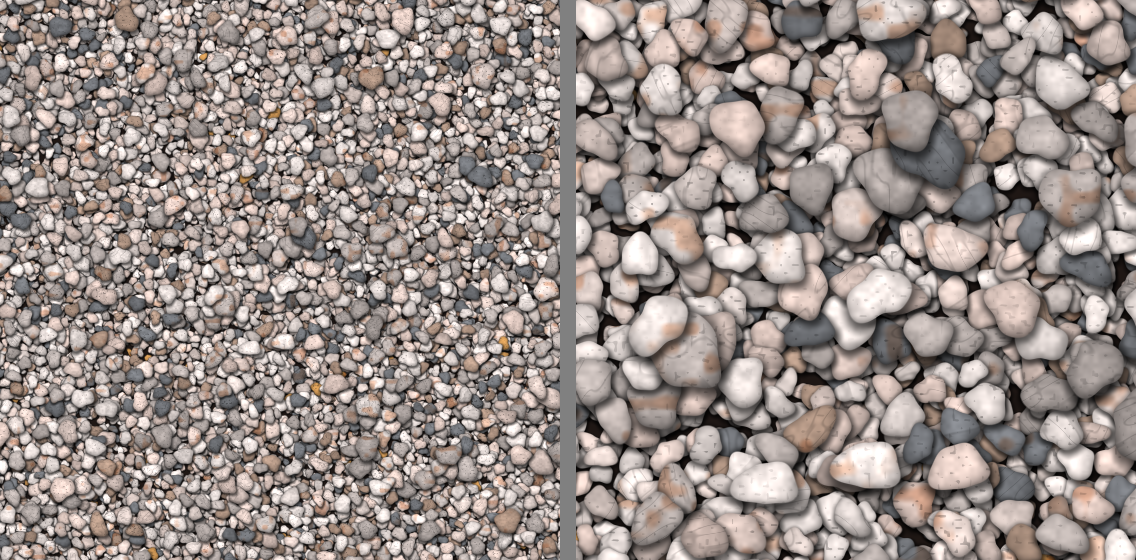
Left: the whole. Right: its middle third, enlarged.
Reproduce this texture procedurally as a Shadertoy shader.

```glsl
// A bed of small rounded pebbles, mostly pale cream and pink with some greys.
// Jittered grids of stones are painted from fine to coarse; each stone casts
// a soft contact shadow on those below and carries mottling, veins and pits.

const vec3 GAP_COLOR  = vec3(0.12, 0.09, 0.08);
const vec3 PALE       = vec3(0.94, 0.90, 0.885);
const vec3 PINK_BEIGE = vec3(0.89, 0.80, 0.765);
const vec3 WARM_GREY  = vec3(0.74, 0.70, 0.685);
const vec3 BLUE_GREY  = vec3(0.47, 0.48, 0.50);
const vec3 TAN        = vec3(0.70, 0.59, 0.52);
const vec3 OCHRE      = vec3(0.82, 0.60, 0.34);
const vec2 LIGHT_DIR  = vec2(-0.35, 0.94);
const int LAYERS = 5;

float hash(vec2 p) {
    return fract(sin(dot(p, vec2(127.1, 311.7))) * 43758.5453);
}

vec2 hash2(vec2 p) {
    return vec2(hash(p), hash(p + 37.3));
}

mat2 rotation(float angle) {
    float c = cos(angle), s = sin(angle);
    return mat2(c, s, -s, c);
}

float noise(vec2 p) {
    vec2 i = floor(p), f = fract(p);
    f = f * f * (3.0 - 2.0 * f);
    return mix(mix(hash(i), hash(i + vec2(1, 0)), f.x),
               mix(hash(i + vec2(0, 1)), hash(i + vec2(1, 1)), f.x), f.y);
}

// Scaled radius inside a lumpy superellipse: 0 at the centre, 1 on the rim.
float stoneRadius(vec2 q, vec2 axes, vec2 lumps) {
    vec2 e = pow(abs(q / axes) + 1e-4, vec2(2.4));
    float angle = atan(q.y, q.x);
    float wobble = 0.09 * cos(3.0 * angle + 6.28 * lumps.x)
                 + 0.05 * cos(5.0 * angle + 6.28 * lumps.y);
    return pow(e.x + e.y, 1.0 / 2.4) * (1.0 + wobble);
}

vec3 stoneColor(float kind, float tone) {
    vec3 c = mix(PALE, PINK_BEIGE, smoothstep(0.25, 0.55, kind));
    c = mix(c, WARM_GREY, step(0.62, kind));
    c = mix(c, TAN, step(0.82, kind));
    c = mix(c, BLUE_GREY, step(0.89, kind));
    c = mix(c, OCHRE, step(0.988, kind));
    return c * mix(0.86, 1.08, tone);
}

// Mottled surface with rusty stains, thin veins and dark pits.
vec3 weather(vec3 color, vec2 p, vec2 id) {
    vec2 s = p + hash2(id + 5.1) * 9.0;
    float mottle = noise(s * 130.0) * 0.6 + noise(s * 330.0) * 0.4;
    color *= 0.84 + 0.30 * mottle;
    float stain = smoothstep(0.55, 0.85, noise(s * 95.0)) * step(0.72, hash(id + 8.7));
    color = mix(color, color * vec3(0.88, 0.70, 0.58), stain * 0.7);
    vec2 v = rotation(6.28 * hash(id + 2.9)) * s;
    float vein = 1.0 - smoothstep(0.0, 0.09, abs(noise(v * vec2(60.0, 190.0)) - 0.5));
    color *= 1.0 - 0.13 * vein * step(0.55, hash(id + 4.3));
    float pits = smoothstep(0.72, 0.90, noise(s * 420.0));
    return color * (1.0 - 0.28 * pits * hash(id + 6.6));
}

// Domed shading: broad bright top, darker rim, light from above.
float domeShade(float r, vec2 offset, float size) {
    float rim = pow(min(r, 1.0), 4.0);
    float slope = dot(offset / size, LIGHT_DIR) * min(r, 1.0);
    return 1.04 - 0.34 * rim + 0.17 * slope;
}

vec3 paintStone(vec3 under, vec2 d, vec2 p, vec2 id, float scale, float pixel) {
    float size = mix(0.42, 0.62, hash(id + 1.7));
    vec2 axes = size * vec2(1.0, mix(0.57, 0.92, hash(id + 3.1)));
    vec2 lumps = hash2(id + 7.9);
    mat2 turn = rotation(6.28 * hash(id + 9.4));

    float r = stoneRadius(turn * d, axes, lumps);
    float shadowR = stoneRadius(turn * (d + LIGHT_DIR * 0.07), axes, lumps);
    float shadow = 1.0 - smoothstep(0.88, 1.38, shadowR);
    under *= 1.0 - 0.62 * shadow;

    float edge = 0.75 * pixel * scale / axes.y;
    float cover = 1.0 - smoothstep(1.0 - edge, 1.0 + edge, r);
    if (cover <= 0.0) return under;
    vec3 color = stoneColor(hash(id + 11.3), hash(id + 13.7));
    color = weather(color, p, id) * domeShade(r, d, size);
    return mix(under, color, cover);
}

vec3 paintLayer(vec3 color, vec2 p, float layer, float scale, float keep, float pixel) {
    mat2 grid = rotation(0.4 + 1.3 * layer);
    vec2 g = grid * p * scale;
    vec2 cell = floor(g);
    for (int y = -1; y <= 1; y++)
    for (int x = -1; x <= 1; x++) {
        vec2 c = cell + vec2(x, y);
        vec2 id = c + layer * 171.0;
        if (hash(id + 15.1) > keep) continue;
        vec2 center = c + 0.5 + 0.6 * (hash2(id) - 0.5);
        vec2 d = (g - center) * grid; // back to canvas directions
        if (dot(d, d) < 1.1) color = paintStone(color, d, p, id, scale, pixel);
    }
    return color;
}

void mainImage(out vec4 fragColor, in vec2 fragCoord) {
    float pixel = 1.0 / iResolution.y;
    vec2 p = fragCoord * pixel;
    vec3 color = GAP_COLOR;
    for (int i = 0; i < LAYERS; i++) {
        float layer = float(i);
        float scale = 66.0 - 10.0 * layer;
        float keep = 1.0 - 0.055 * layer * layer;
        color = paintLayer(color, p, layer, scale, keep, pixel);
    }
    fragColor = vec4(clamp(color, 0.0, 1.0), 1.0);
}
```
